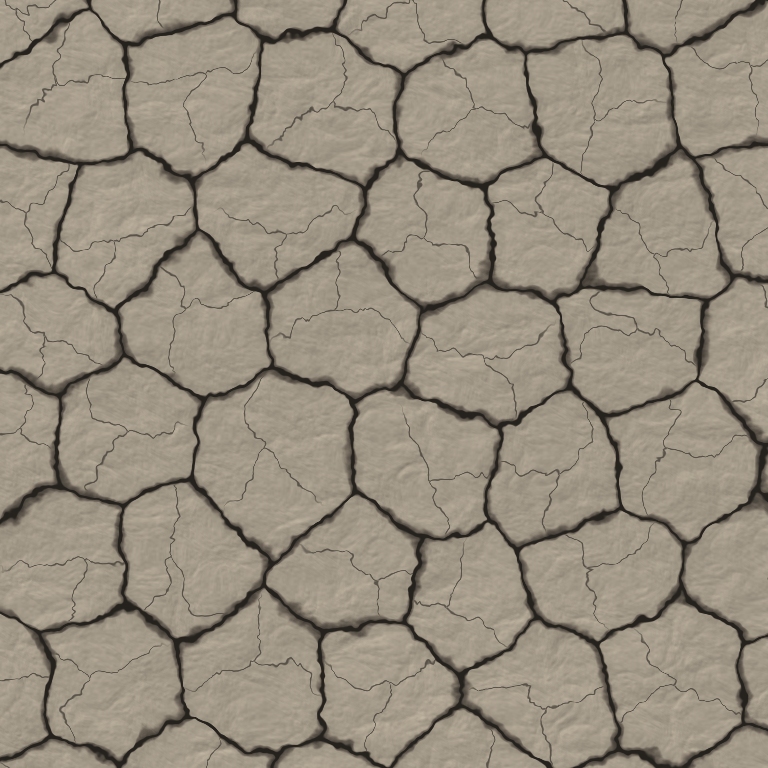
A Shadertoy shader for this texture:

```glsl
// Dry cracked clay: rough plates parted by dark fissures, with hairline cracks inside each plate.

const float PLATES = 5.65;       // plates across the canvas
const float ROW_HEIGHT = 0.88;   // row spacing of the staggered plate grid
const vec3 CLAY = vec3(0.645, 0.605, 0.540);
const vec3 EDGE = vec3(0.430, 0.395, 0.350);
const vec3 FISSURE = vec3(0.145, 0.135, 0.117);
const vec3 HAIRLINE = vec3(0.250, 0.230, 0.200);

float hash(vec2 p) {
    return fract(sin(dot(p, vec2(127.1, 311.7))) * 43758.545);
}

vec2 hash2(vec2 p) {
    return vec2(hash(p), hash(p + 57.3));
}

float noise(vec2 p) {
    vec2 i = floor(p), f = fract(p);
    f = f * f * (3.0 - 2.0 * f);
    return mix(mix(hash(i), hash(i + vec2(1, 0)), f.x),
               mix(hash(i + vec2(0, 1)), hash(i + vec2(1, 1)), f.x), f.y);
}

vec2 noise2(vec2 p) {
    return vec2(noise(p), noise(p + 31.7)) - 0.5;
}

// Layered noise; fold = 1 gives sharp valleys, fold = 0 soft hills
float layers(vec2 p, float fold) {
    float sum = 0.0, amp = 0.5;
    for (int i = 0; i < 5; i++) {
        float n = noise(p);
        sum += amp * mix(n, abs(2.0 * n - 1.0), fold);
        p = mat2(1.6, 1.2, -1.2, 1.6) * p + 17.3;
        amp *= 0.52;
    }
    return sum;
}

float smoothMin(float a, float b, float k) {
    float h = max(k - abs(a - b), 0.0) / k;
    return min(a, b) - 0.25 * k * h * h;
}

vec2 plateCentre(vec2 id) {
    vec2 grid = vec2(id.x + 0.5 * mod(id.y, 2.0), id.y * ROW_HEIGHT);
    return grid + 0.48 * (hash2(id) - 0.5);
}

// x: distance to the plate border, yz: centre of the plate
vec3 plates(vec2 p) {
    vec2 base = floor(vec2(p.x, p.y / ROW_HEIGHT));
    vec2 nearest = vec2(0.0);
    float best = 100.0;
    for (int y = -2; y <= 2; y++)
    for (int x = -2; x <= 2; x++) {
        vec2 c = plateCentre(base + vec2(x, y));
        float d = distance(p, c);
        if (d < best) { best = d; nearest = c; }
    }
    float border = 1.0;
    for (int y = -2; y <= 2; y++)
    for (int x = -2; x <= 2; x++) {
        vec2 c = plateCentre(base + vec2(x, y));
        vec2 gap = c - nearest;
        if (dot(gap, gap) > 0.0001)
            border = smoothMin(border, dot(0.5 * (c + nearest) - p, normalize(gap)), 0.03);
    }
    return vec3(border, nearest);
}

// Sideways drift of a hairline at a given length
float wander(float along, float id) {
    return 0.24 * noise(vec2(along * 3.5, id)) + 0.05 * noise(vec2(along * 15.0, id + 3.5))
         + 0.02 * noise(vec2(along * 40.0, id + 6.5));
}

// Three wandering arms that spread from one point
float hairlines(vec2 q, float seed, float width, float pixel) {
    float ink = 0.0;
    for (int k = 0; k < 3; k++) {
        float id = seed + float(k) * 7.7;
        float angle = 6.283 * hash(vec2(seed, 2.0)) + 2.094 * float(k) + 0.7 * (hash(vec2(id, 5.0)) - 0.5);
        vec2 dir = vec2(cos(angle), sin(angle));
        float along = dot(q, dir);
        float bend = wander(along, id);
        float steep = (wander(along + 0.004, id) - bend) / 0.004;
        float side = abs(dot(q, vec2(-dir.y, dir.x)) + bend - wander(0.0, id)) / sqrt(1.0 + steep * steep);
        float reach = 0.5 + 0.4 * hash(vec2(id, 9.0));
        float line = 1.0 - smoothstep(width, width + pixel, side);
        line *= smoothstep(-pixel, pixel, along) * (1.0 - smoothstep(0.6 * reach, reach, along));
        ink = max(ink, line);
    }
    return ink;
}

// Flaky relief of the dry surface
float relief(vec2 uv) {
    vec2 q = uv * vec2(21.0, 27.0);
    q += 0.7 * noise2(q * 0.9);
    return 0.6 * layers(q, 1.0) + 0.5 * layers(q * 0.8 + 8.0, 0.0);
}

void mainImage(out vec4 fragColor, in vec2 fragCoord) {
    vec2 uv = fragCoord / iResolution.y;
    float pixel = PLATES / iResolution.y;

    // Plates with ragged borders
    vec2 p = uv * PLATES + 3.0;
    p += 0.11 * noise2(p * 3.2) + 0.05 * noise2(p * 10.0) + 0.018 * noise2(p * 28.0);
    vec3 plate = plates(p);
    float border = plate.x;

    // Clay surface: slanted light on the relief, stains and grain
    float slope = relief(uv) - relief(uv + vec2(-0.0020, 0.0030));
    float stain = layers(uv * 6.0 + 40.0, 0.0) - 0.48;
    float grain = noise(uv * vec2(200.0, 280.0)) - 0.5;
    float light = 1.0 + 0.75 * slope + 0.08 * stain + 0.07 * grain;
    light *= mix(0.94, 1.0, smoothstep(0.0, 0.10, border));
    vec3 colour = CLAY * light;

    // Hairline cracks inside the plate
    vec2 hub = plate.yz + 0.2 * (hash2(plate.yz) - 0.5);
    float ink = hairlines(p - hub, floor(hash(plate.yz) * 90.0), 0.001, pixel);
    colour = mix(colour, HAIRLINE, 0.75 * ink);

    // Chipped edges, uneven on the two sides of each fissure
    float chip = noise(p * 5.0 + 7.0 * plate.yz);
    float chipWidth = 0.020 + 0.065 * chip * chip + 0.035 * (noise(uv * 75.0) - 0.5);
    chipWidth = max(chipWidth, 0.008);
    vec3 edge = EDGE * mix(0.65, 1.15, smoothstep(0.0, 1.0, border / chipWidth));
    edge *= 1.0 + 1.4 * slope + 0.2 * grain;
    colour = mix(edge, colour, smoothstep(0.6 * chipWidth, chipWidth + 0.4 * pixel, border));

    // Dark fissure between plates
    float core = 0.002 + 0.009 * noise(p * 9.0 + 21.0);
    colour = mix(FISSURE, colour, smoothstep(core, core + 0.004 + pixel, border));

    fragColor = vec4(colour, 1.0);
}
```
